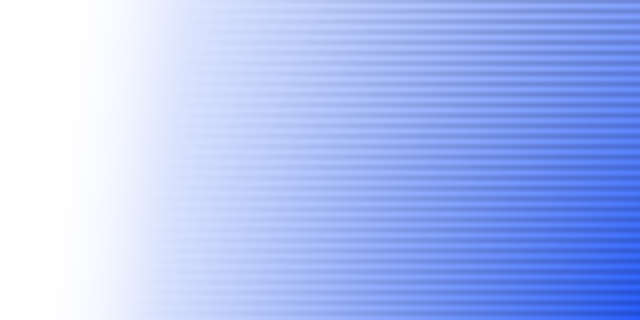
This background is drawn by a Shadertoy shader. Its source:

```glsl
// A white to deep blue gradient, strongest at lower right, with soft horizontal scan lines.

#define PAPER vec3(1.0)
#define DEEP_BLUE vec3(0.0, 0.25, 0.98)
#define LINE_PERIOD 0.03255  // in canvas heights
#define LINE_OFFSET 0.0208   // centre of the lowest dark line
#define LINE_DEPTH vec3(0.19, 0.18, 0.15)

// Amount of blue: a ramp whose start, curve and peak vary with height.
float blueAmount(vec2 uv) {
    float start = mix(0.025, 0.08, uv.y);
    float ramp = max((uv.x - start) / (1.0 - start), 0.0);
    float curve = mix(1.17, 0.92, uv.y);
    float peak = mix(0.85, 0.49, uv.y);
    float softStart = smoothstep(0.0, 0.25, ramp);
    return peak * pow(ramp, curve) * softStart;
}

// Strength of the dark scan lines, which fade in toward the right.
float scanLines(vec2 uv) {
    float phase = (uv.y - LINE_OFFSET) / LINE_PERIOD;
    float wave = 0.5 + 0.5 * cos(6.28318 * phase);
    float fadeStart = mix(0.12, 0.22, uv.y);
    float fade = smoothstep(fadeStart, 0.95, uv.x);
    return wave * fade;
}

void mainImage(out vec4 fragColor, in vec2 fragCoord) {
    vec2 uv = fragCoord / iResolution.xy;
    vec3 color = mix(PAPER, DEEP_BLUE, blueAmount(uv));
    color *= 1.0 - LINE_DEPTH * scanLines(uv);
    fragColor = vec4(color, 1.0);
}
```
